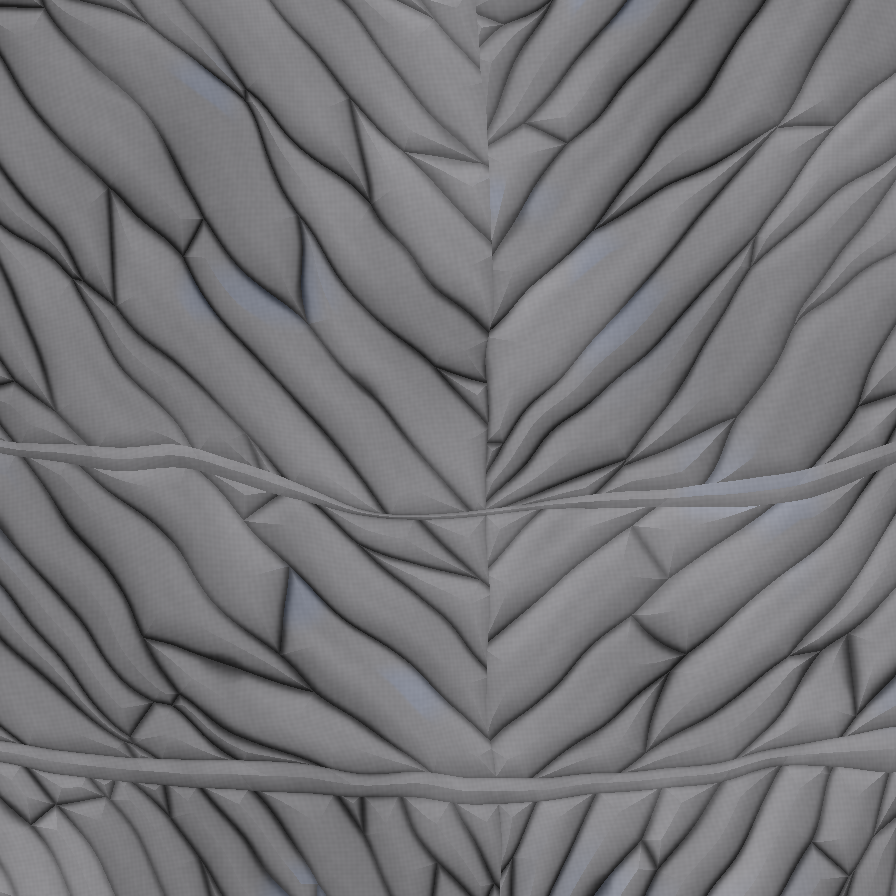
Give the GLSL for this texture, as a WebGL 2 fragment shader.

```glsl
#version 300 es
precision highp float;

#define FOLD_WIDTH 0.072
#define FOLD_LENGTH 0.40
#define WARP 0.055
#define AXIS_X 0.545
#define GROOVE_DEPTH 0.33
#define GROOVE_CORE 0.0045
#define GROOVE_HALO 0.012
#define RIM_LIGHT 0.10
#define BASE_TONE 0.525
#define WEAVE_FREQ 820.0
#define LIGHT_DIR vec2(-0.25, 0.97)

uniform vec2 u_resolution;
out vec4 fragColor;

vec2 hash22(vec2 p) {
    vec3 h = fract(p.xyx * vec3(0.1031, 0.1030, 0.0973));
    h += dot(h, h.yzx + 33.33);
    return fract((h.xx + h.yz) * h.zy);
}

float valueNoise(vec2 p) {
    vec2 i = floor(p), f = fract(p);
    f = f * f * (3.0 - 2.0 * f);
    float low = mix(hash22(i).x, hash22(i + vec2(1, 0)).x, f.x);
    float high = mix(hash22(i + vec2(0, 1)).x, hash22(i + vec2(1, 1)).x, f.x);
    return mix(low, high, f.y);
}

vec2 cellPoint(vec2 cell, float seed) {
    return cell + 0.5 + vec2(0.65, 0.95) * (hash22(cell + seed * 41.0 + 200.0) - 0.5);
}

// Stretched Voronoi: xy = scaled edge normal, z = edge distance, w = cell tone
vec4 foldCells(vec2 uv, vec2 size, float seed) {
    vec2 st = uv / size, home = floor(st), nearest = home;
    float best = 1e9;
    for (int j = -1; j <= 1; j++)
    for (int i = -1; i <= 1; i++) {
        vec2 cell = home + vec2(i, j);
        vec2 d = cellPoint(cell, seed) - st;
        if (dot(d, d) < best) { best = dot(d, d); nearest = cell; }
    }
    vec2 a = cellPoint(nearest, seed) - st;
    vec4 edge = vec4(0.0, 1.0, 1e9, hash22(nearest + seed * 17.0 + 90.0).y);
    for (int j = -2; j <= 2; j++)
    for (int i = -2; i <= 2; i++) {
        if (i == 0 && j == 0) continue;
        vec2 b = cellPoint(nearest + vec2(i, j), seed) - st;
        vec2 n = normalize(b - a);
        vec2 slope = n / size;
        float dist = dot(0.5 * (a + b), n) / length(slope);
        if (dist < edge.z) edge.xyz = vec3(normalize(slope), dist);
    }
    return edge;
}

// Horizontal strip that lies over the folds
void layBand(float offset, float halfWidth, float soften, inout float edge, inout vec2 toEdge) {
    float d = abs(offset) - halfWidth;
    float covered = abs(d) + soften;
    if (d < 0.0 || covered < edge) {
        edge = covered;
        toEdge = vec2(0.0, sign(offset) * (d < 0.0 ? 1.0 : -1.0));
    }
}

void main() {
    vec2 p = gl_FragCoord.xy / u_resolution;
    vec2 q = p + WARP * (vec2(valueNoise(p * 4.5), valueNoise(p * 4.5 + 31.0)) - 0.5);
    q += 0.012 * (vec2(valueNoise(p * 15.0 + 7.0), valueNoise(p * 15.0 + 53.0)) - 0.5);

    // Three tiers of folds leaning towards a central axis
    float x = q.x - AXIS_X, side = x < 0.0 ? -1.0 : 1.0, ax = abs(x);
    float upper = q.y - 0.44 - 0.25 * ax * ax;
    float lower = q.y - 0.12 - 0.16 * ax * ax;
    float tier = upper > 0.0 ? 0.0 : (lower > 0.0 ? 1.0 : 2.0);
    float lean = tier < 0.5 ? 1.05 : (tier < 1.5 ? 0.8 : 1.9);
    float bend = tier < 1.5 ? 0.25 : 0.0;
    float norm = inversesqrt(1.0 + lean * lean);
    vec2 uv = vec2(q.y - lean * ax - bend * ax * ax, ax + lean * q.y) * norm;

    vec2 size = vec2(FOLD_WIDTH, FOLD_LENGTH) * (tier > 1.5 ? 0.75 : 1.0);
    vec4 fold = foldCells(uv, size, tier * 2.0 + side * 0.5 + 1.0);
    vec2 across = vec2(-lean * side, 1.0) * norm, along = vec2(side, lean) * norm;
    vec2 toEdge = fold.x * across + fold.y * along;
    float edge = max(fold.z, 0.0);

    // Central seam and overlapping strips
    float seam = ax + 0.012 * valueNoise(p * 9.0 + 5.0);
    if (seam < edge) { edge = seam; toEdge = vec2(-side, 0.0); }
    float patchy = valueNoise(p * 7.0 + 70.0);
    layBand(upper, 0.018 * patchy, 0.003 + 0.008 * patchy, edge, toEdge);
    layBand(lower, 0.008 + 0.016 * patchy, 0.002 + 0.004 * patchy, edge, toEdge);

    // Grooves of changing depth, with a few open hollows
    float depth = mix(0.45, 1.1, smoothstep(0.15, 0.75, valueNoise(p * 8.0 + 11.0)));
    float hollow = smoothstep(0.76, 0.95, valueNoise(p * 12.0 + 23.0));
    float core = exp(-pow(edge / (GROOVE_CORE * (1.0 + 1.2 * hollow)), 2.0));
    float groove = depth * (0.62 * core + 0.38 * exp(-edge / GROOVE_HALO));
    float rim = smoothstep(0.036, 0.004, edge) * dot(toEdge, LIGHT_DIR);

    // Cloth tone, soft wrinkles and weave
    float tone = BASE_TONE + RIM_LIGHT * rim * (0.4 + 0.6 * patchy) - GROOVE_DEPTH * groove;
    tone += 0.035 * (fold.w - 0.5) + 0.075 * (valueNoise(p * 5.0 + 40.0) - 0.5);
    tone += 0.045 * (valueNoise(uv * vec2(45.0, 9.0) + side * 20.0) - 0.5);
    vec2 weave = mat2(0.8, 0.6, -0.6, 0.8) * q * WEAVE_FREQ;
    tone += 0.010 * sin(weave.x) * sin(weave.y) + 0.018 * (valueNoise(p * 230.0) - 0.5);
    tone = max(tone, 0.11);

    vec3 color = tone * vec3(0.995, 0.99, 1.012);
    float cool = smoothstep(0.72, 0.95, valueNoise(p * 9.0 + 120.0)) * smoothstep(0.0, 0.08, rim);
    color += cool * vec3(-0.005, 0.015, 0.05);
    fragColor = vec4(clamp(color, 0.0, 1.0), 1.0);
}
```
